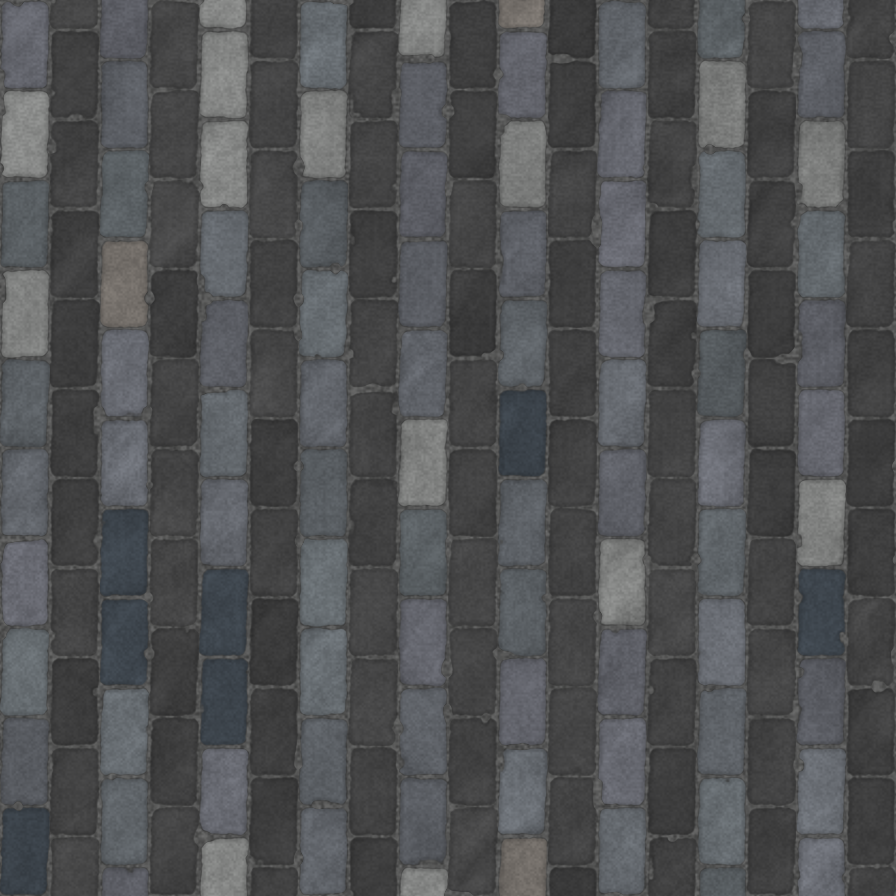
This texture is drawn by a Shadertoy shader. Its source:

```glsl
// Slate paving: 18 columns of 10 upright setts, each column shifted by a third.
// Pale blue-grey and charcoal columns alternate; a rounded box distance with
// noisy edges cuts the joints, and noise adds diagonal veins and stone grain.

const vec2 GRID = vec2(18.0, 10.0);
const float JOINT_HALF = 0.0022;
const float CORNER = 0.0075;

float hash(vec2 p) {
    return fract(sin(dot(p, vec2(127.1, 311.7))) * 43758.5453);
}

float noise(vec2 p) {
    vec2 i = floor(p), f = fract(p);
    f = f * f * (3.0 - 2.0 * f);
    return mix(mix(hash(i), hash(i + vec2(1, 0)), f.x),
               mix(hash(i + vec2(0, 1)), hash(i + vec2(1, 1)), f.x), f.y);
}

float roundBox(vec2 p, vec2 halfSize, float radius) {
    vec2 q = abs(p) - halfSize + radius;
    return length(max(q, 0.0)) + min(max(q.x, q.y), 0.0) - radius;
}

// Fine speckle centred on zero
float grain(vec2 p) {
    return 0.6 * noise(p * 420.0) + 0.4 * noise(p * 210.0 + 17.0) - 0.5;
}

// Outline of one sett: slightly leaning, wavy and chipped
float settDistance(vec2 local, vec2 p, vec2 id) {
    float lean = 0.025 + 0.04 * (hash(id + 3.7) - 0.5);
    local.x -= lean * local.y;
    float d = roundBox(local, 0.5 / GRID - JOINT_HALF, CORNER);
    float wave = (noise(p * 70.0) - 0.5) * 0.0022 + (noise(p * 230.0) - 0.5) * 0.0012;
    float chip = 0.005 * smoothstep(0.78, 0.98, noise(p * 48.0 + 9.0));
    return d + wave + chip;
}

// Base colour of one sett, with rare pale, tan and deep blue ones
vec3 settColor(vec2 id) {
    float tone = hash(id + 11.3), kind = hash(id + 29.1), hue = hash(id + 47.9);
    if (mod(id.x, 2.0) > 0.5) return mix(0.235, 0.278, tone) * vec3(1.0, 1.0, 1.005);
    vec3 blue = mix(vec3(0.97, 0.99, 1.09), vec3(0.93, 1.01, 1.06), hue);
    vec3 color = mix(0.355, 0.432, tone) * mix(blue, vec3(1.0), 0.25);
    if (kind > 0.87) color = mix(0.49, 0.55, tone) * vec3(0.99, 1.0, 0.99);
    else if (kind > 0.82) color = vec3(0.455, 0.435, 0.415);
    else if (kind < 0.05) color = vec3(0.24, 0.27, 0.30);
    return color;
}

// Soft curved bands rising to the right, different in every sett
float veins(vec2 local, vec2 id) {
    float across = local.y * 0.65 - local.x * 0.75 + 9.0 * local.x * local.x;
    float along = local.x * 0.65 + local.y * 0.75;
    vec2 seed = 40.0 * vec2(hash(id + 61.0), hash(id + 83.0));
    float broad = noise(vec2(across * 48.0, along * 14.0) + seed);
    float thin = noise(vec2(across * 130.0, along * 18.0) + seed + 5.0);
    float strength = mix(0.25, 1.0, hash(id + 97.0));
    return strength * (0.75 * broad + 0.25 * thin - 0.5);
}

void mainImage(out vec4 fragColor, in vec2 fragCoord) {
    vec2 p = fragCoord / iResolution.xy;
    float pixel = 1.0 / min(iResolution.x, iResolution.y);

    // Cell lookup with a stagger of one third per column
    vec2 cell = p * GRID;
    cell.y += mod(floor(cell.x), 3.0) / 3.0;
    vec2 id = mod(floor(cell), GRID);
    vec2 local = (fract(cell) - 0.5) / GRID;

    float d = settDistance(local, p, id);
    float speckle = grain(p);

    // Stone face, darkened towards its worn rim
    vec3 stone = settColor(id);
    stone *= 1.0 + 0.30 * veins(local, id) + 0.22 * speckle;
    stone *= 1.0 + 0.10 * (noise(p * 34.0 + 3.0) - 0.5);
    stone *= 1.0 - 0.13 * smoothstep(-0.006, 0.0, d);

    // Gritty mortar, shaded where it meets the stone
    float grit = noise(p * 300.0 + 31.0) - 0.5;
    vec3 mortar = vec3(0.335, 0.336, 0.334) * (1.0 + 0.40 * grit + 0.25 * speckle);
    mortar *= mix(0.80, 1.0, smoothstep(0.0, 0.002, d));

    vec3 color = mix(stone, mortar, smoothstep(-pixel, pixel, d));
    fragColor = vec4(color, 1.0);
}
```
